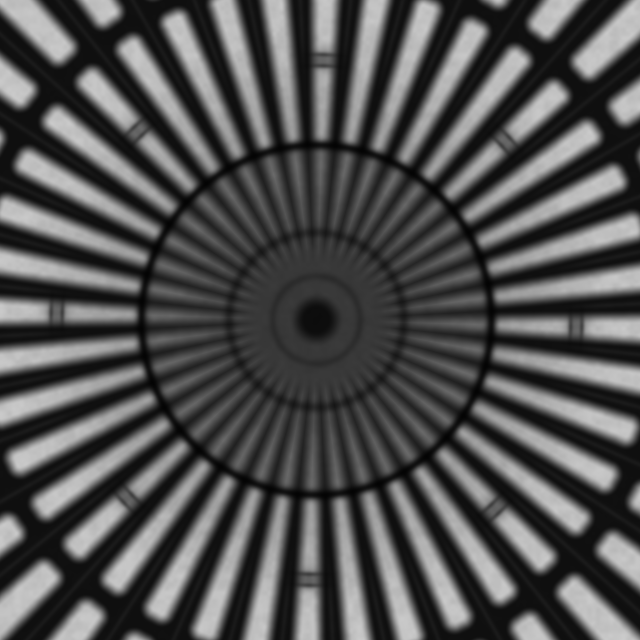
Write a WebGL 2 fragment shader that draws this pattern.

```glsl
#version 300 es
precision highp float;

#define SPOKES 40.0
#define TWIST -0.028
#define CENTER vec2(-0.0055, 0.0)
#define RING 0.2735
#define MARK_RADIUS 0.406
#define BLUR 0.0115
#define GRAIN 0.07

uniform vec2 u_resolution;
out vec4 fragColor;

const float TAU = 6.2831853;

float hash(vec2 p) {
    return fract(sin(dot(p, vec2(127.1, 311.7))) * 43758.5453);
}

float noise(vec2 p) {
    vec2 cell = floor(p), f = fract(p);
    f = f * f * (3.0 - 2.0 * f);
    float low = mix(hash(cell), hash(cell + vec2(1, 0)), f.x);
    float high = mix(hash(cell + vec2(0, 1)), hash(cell + vec2(1, 1)), f.x);
    return mix(low, high, f.y);
}

float bell(float x, float width) {
    return exp(-x * x / (width * width));
}

// Distance to the overlap of two regions, with a rounded corner
float roundOverlap(float a, float b, float corner) {
    vec2 q = vec2(a, b) + corner;
    return length(max(q, 0.0)) + min(max(q.x, q.y), 0.0) - corner;
}

// Signed arc offset from the nearest of n evenly spaced rays
float rayOffset(float angle, float radius, float n) {
    float turn = angle * n / TAU;
    return (fract(turn + 0.5) - 0.5) * TAU / n * radius;
}

void main() {
    vec2 p = (gl_FragCoord.xy - 0.5 * u_resolution) / min(u_resolution.x, u_resolution.y) - CENTER;
    float r = length(p);
    float angle = atan(p.y, p.x) - TWIST;
    float grain = noise(p * 75.0) + 0.5 * noise(p * 150.0 + 9.0) - 0.75;

    // Spokes, interrupted by the widest ring
    float pitch = TAU / SPOKES * r;
    float offset = abs(rayOffset(angle, r, SPOKES));
    float gap = 0.0175 - abs(r - 2.0 * RING);
    float d = roundOverlap(offset - 0.245 * pitch, gap, 0.014);
    float spoke = 1.0 - smoothstep(-BLUR, BLUR, d);

    // Brightness of the three zones
    float outerPeak = mix(0.62, 0.76, smoothstep(RING, 0.5, r));
    float outer = mix(0.06, outerPeak, spoke);
    float middle = mix(0.12, mix(0.33, 0.41, smoothstep(0.14, 0.25, r)), spoke);
    float fade = smoothstep(0.085, 0.145, r);
    float inner = mix(0.22, mix(0.10, 0.33, spoke), fade);
    float shade = mix(inner, middle, smoothstep(0.130, 0.143, r));
    shade = mix(shade, outer, smoothstep(RING - 0.004, RING + 0.006, r));

    // Faint threads between the outer spokes
    float thread = bell(offset - 0.5 * pitch, 0.004);
    shade += 0.04 * thread * smoothstep(0.36, 0.46, r);

    // Paired notches on every fifth spoke
    float across = rayOffset(angle, r, 8.0);
    float along = r - MARK_RADIUS;
    float notch = 0.45 * bell(along, 0.016);
    notch += 0.30 * (bell(along - 0.009, 0.004) + bell(along + 0.009, 0.004));
    shade *= 1.0 - notch * bell(across, 0.025);

    // Dark rings at halving radii
    shade *= 1.0 - 0.86 * bell(r - RING, 0.0085);
    shade *= 1.0 - 0.42 * bell(r - 0.5 * RING, 0.0085);
    shade *= 1.0 - 0.22 * bell(r - 0.25 * RING, 0.0065);

    // Central spot and soft grain
    shade = mix(0.05, shade, smoothstep(0.018, 0.044, r));
    shade *= 1.0 + GRAIN * grain;
    fragColor = vec4(vec3(shade), 1.0);
}
```
